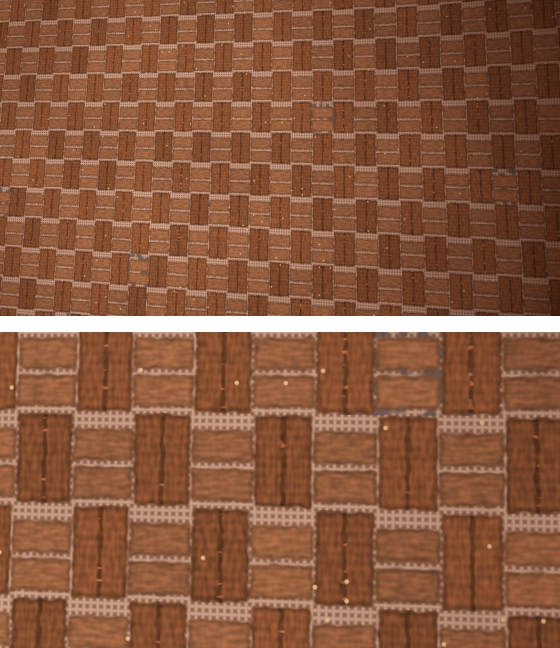
Top: the whole. Bottom: its middle third, enlarged.
A Shadertoy shader for this texture:

```glsl
// Cut-velvet upholstery in a basket weave: upright pile blocks with a centre seam
// alternate with pairs of flat bars over an open mesh, seen slightly in perspective.
// Rows shift by half a repeat; noise adds nap, ragged edges and worn mesh.

// Layout, in units of the canvas height
const vec2 VIEW_CENTER = vec2(1.021, 0.528);
const vec2 REPEATS = vec2(7.468, 9.85);        // repeats per unit at VIEW_CENTER
const vec2 PERSPECTIVE = vec2(0.118, -0.091);
const float ROW_SLOPE = 0.016;
const float ROW_BEND = 0.10;

// Cell parts, in units of one row height
const float ASPECT = 1.32;                     // repeat width
const vec2 BLOCK_HALF = vec2(0.307, 0.485);
const vec2 BAR_HALF = vec2(0.335, 0.175);
const float BAR_OFFSET = 0.205;
const float BAR_DROP = 0.055;
const float SOFT = 0.025;
const float RAGGED = 0.03;
const float MESH_COUNT = 13.0;
const float WORN_SHARE = 0.06;
const float SPECK_SHARE = 0.003;

// Colours
const vec3 BLOCK_PILE = vec3(0.50, 0.285, 0.17);
const vec3 BAR_PILE = vec3(0.56, 0.345, 0.225);
const vec3 MESH_THREAD = vec3(0.73, 0.56, 0.47);
const vec3 MESH_HOLE = vec3(0.50, 0.33, 0.26);
const vec3 WORN_HOLE = vec3(0.36, 0.29, 0.27);
const vec3 SPECK = vec3(0.82, 0.66, 0.48);

// Lamp light
const vec2 GLOW_CENTER = vec2(0.52, 0.45);
const float GLOW = 1.12;
const float FALLOFF = 0.34;
const vec3 SHADE_TINT = vec3(1.0, 1.25, 1.35);

const int SAMPLES = 3;

float hash(vec2 p) {
    vec3 k = fract(vec3(p.xyx) * 0.1031);
    k += dot(k, k.yzx + 33.33);
    return fract((k.x + k.y) * k.z);
}

float corner(vec2 cell, vec2 offset) {
    float angle = 6.2832 * hash(cell);
    return dot(vec2(cos(angle), sin(angle)), offset);
}

float gradientNoise(vec2 p) {
    vec2 i = floor(p), f = fract(p), e = vec2(0.0, 1.0);
    vec2 s = f * f * f * (f * (f * 6.0 - 15.0) + 10.0);
    float low = mix(corner(i, f), corner(i + e.yx, f - e.yx), s.x);
    float high = mix(corner(i + e, f - e), corner(i + e.yy, f - e.yy), s.x);
    return mix(low, high, s.y);
}

float roundBox(vec2 p, vec2 halfSize) {
    vec2 d = abs(p) - halfSize + 0.03;
    return length(max(d, 0.0)) + min(max(d.x, d.y), 0.0) - 0.03;
}

vec3 meshColor(vec2 cloth, float seed) {
    vec2 wave = 0.5 + 0.5 * cos(6.2832 * MESH_COUNT * cloth);
    vec3 color = mix(MESH_HOLE, MESH_THREAD, max(wave.x, wave.y));
    float worn = step(1.0 - WORN_SHARE, seed)
               * smoothstep(-0.1, 0.15, gradientNoise(cloth * 5.0));
    return mix(color, WORN_HOLE, 0.85 * worn);
}

vec3 fabric(vec2 p) {
    // Canvas to cloth
    vec2 q = p - VIEW_CENTER;
    q.y -= ROW_BEND * pow(max(q.x, 0.0), 2.0) * max(q.y, 0.0);
    vec2 grid = REPEATS * vec2(q.x, q.y + ROW_SLOPE * q.x) / (1.0 + dot(PERSPECTIVE, q));
    vec2 cloth = grid * vec2(ASPECT, 1.0) + 40.0;

    // Half-drop cell
    float row = floor(grid.y + 0.5);
    float x = grid.x + 0.5 * mod(row, 2.0);
    float y = grid.y - row;
    vec2 block = vec2((x - floor(x + 0.5)) * ASPECT, y);
    vec2 bar = vec2((fract(x) - 0.5) * ASPECT, abs(y + BAR_DROP) - BAR_OFFSET);
    float blockSeed = hash(vec2(floor(x + 0.5), row) + 50.0);
    float barSeed = hash(vec2(floor(x), row) + 90.0);

    // Pile outlines
    float ragged = RAGGED * gradientNoise(cloth * 9.0);
    float blockDist = roundBox(block, BLOCK_HALF) + ragged;
    float barDist = roundBox(bar, BAR_HALF) + ragged;

    // Nap running along each strip
    float grain = gradientNoise(cloth * 17.0);
    float blockNap = gradientNoise(cloth * vec2(22.0, 6.0)) + 0.5 * grain;
    float barNap = gradientNoise(cloth * vec2(6.0, 22.0)) + 0.5 * grain;
    float ribs = 0.04 * cos(6.2832 * 10.0 * y);

    vec3 color = meshColor(cloth, barSeed);
    vec3 barColor = BAR_PILE * (0.95 + 0.1 * barSeed + 0.22 * barNap);
    barColor *= mix(0.78, 1.0, smoothstep(0.0, -0.07, barDist));
    color = mix(color, barColor, smoothstep(SOFT, -SOFT, barDist));

    float seam = smoothstep(0.04, 0.01, abs(block.x + ragged));
    float stitch = smoothstep(0.25, 0.45, gradientNoise(vec2(cloth.x * 4.0, cloth.y * 15.0)));
    vec3 blockColor = BLOCK_PILE * (0.93 + 0.12 * blockSeed + 0.22 * blockNap + ribs);
    blockColor *= mix(0.75, 1.0, smoothstep(0.0, -0.07, blockDist));
    blockColor *= 1.0 + seam * (0.6 * stitch - 0.28);
    color = mix(color, blockColor, smoothstep(SOFT, -SOFT, blockDist));

    // Stray bright fibres
    vec2 speckCell = cloth * 15.0;
    float speck = step(1.0 - SPECK_SHARE, hash(floor(speckCell)));
    color = mix(color, SPECK, speck * smoothstep(0.5, 0.2, length(fract(speckCell) - 0.5)));

    // Lamp glow and slow unevenness
    vec2 away = p - GLOW_CENTER;
    float light = GLOW - FALLOFF * dot(away, away) + 0.08 * gradientNoise(p * 3.0 + 7.0);
    return color * pow(vec3(max(light, 0.1)), SHADE_TINT);
}

void mainImage(out vec4 fragColor, in vec2 fragCoord) {
    vec3 sum = vec3(0.0);
    for (int i = 0; i < SAMPLES * SAMPLES; i++) {
        vec2 offset = (vec2(i % SAMPLES, i / SAMPLES) + 0.5) / float(SAMPLES) - 0.5;
        sum += fabric((fragCoord + offset) / iResolution.y);
    }
    fragColor = vec4(sum / float(SAMPLES * SAMPLES), 1.0);
}
```
